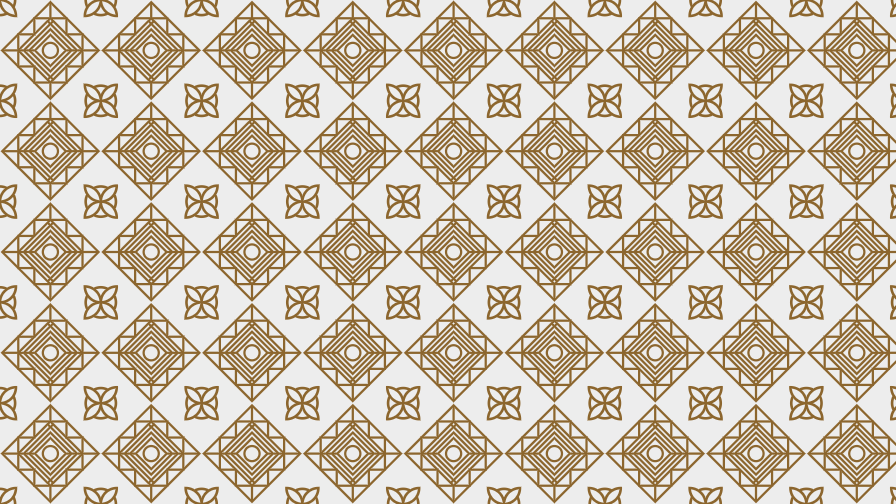
This pattern is drawn by a Shadertoy shader. Its source:

```glsl
// Art deco lattice: nested line diamonds in a grid, with four-petal flowers in the gaps.

const float ROWS = 5.0;             // cells over the canvas height
const vec3 PAPER = vec3(0.93);
const vec3 GOLD = vec3(0.55, 0.40, 0.18);

// Lengths below are in cells
const float LINE_HALF = 0.0112;     // half width of diamond lines
const float FLOWER_HALF = 0.0130;   // half width of flower lines
const float DIAMOND = 0.478;        // half diagonal of the outer diamond
const float STEP = DIAMOND / 3.0;   // stair tread
const int NESTED = 4;               // diamonds inside the stairs
const float NEST_GAP = 0.055;       // half diagonal lost per nested diamond
const float RING = 0.075;           // radius of the central ring
const float PETAL = 0.158;          // petal tip offset along each axis
const float BLOOM = 0.150;          // radius of the arcs joining petals

float diamond(vec2 p, float halfDiagonal) {
    return (abs(p.x) + abs(p.y) - halfDiagonal) * 0.70711;
}

float box(vec2 p, vec2 halfSize) {
    vec2 d = abs(p) - halfSize;
    return max(d.x, d.y);
}

float segment(vec2 p, vec2 a, vec2 b) {
    vec2 ab = b - a;
    return length(p - a - ab * clamp(dot(p - a, ab) / dot(ab, ab), 0.0, 1.0));
}

// Distance to the center lines of the diamond ornament
float medallion(vec2 p) {
    vec2 q = abs(p);
    float nestOuter = 2.0 * STEP;
    float nestInner = nestOuter - float(NESTED - 1) * NEST_GAP;

    // Frame and stepped outline
    float d = abs(diamond(q, DIAMOND));
    float stairs = min(box(q, vec2(1.0, 2.0) * STEP), box(q, vec2(2.0, 1.0) * STEP));
    d = min(d, abs(stairs));

    // Concentric diamonds around the ring
    for (int i = 0; i < NESTED; i++) {
        d = min(d, abs(diamond(q, nestOuter - float(i) * NEST_GAP)));
    }
    d = min(d, abs(length(q) - RING));

    // Small diamonds at top and bottom, then the axis spokes
    float bead = 0.5 * NEST_GAP;
    d = min(d, abs(diamond(q - vec2(0.0, nestOuter - bead), bead)));
    d = min(d, segment(q, vec2(0.0, nestOuter), vec2(0.0, DIAMOND)));
    return min(d, segment(q, vec2(nestInner, 0.0), vec2(DIAMOND, 0.0)));
}

// Distance to the center lines of the flower
float flower(vec2 p) {
    vec2 q = abs(p);
    float leaf = max(length(q - vec2(PETAL, 0.0)), length(q - vec2(0.0, PETAL))) - PETAL;
    float arcs = max(abs(length(q) - BLOOM), -leaf);
    return min(abs(leaf), arcs);
}

void mainImage(out vec4 fragColor, in vec2 fragCoord) {
    float pixel = ROWS / iResolution.y;
    vec2 p = fragCoord * pixel;

    // Diamonds sit in cell centers, flowers on cell corners
    vec2 center = fract(p) - 0.5;
    vec2 corner = fract(p + 0.5) - 0.5;
    float d = min(medallion(center) - LINE_HALF, flower(corner) - FLOWER_HALF);

    float ink = clamp(0.5 - d / pixel, 0.0, 1.0);
    fragColor = vec4(mix(PAPER, GOLD, ink), 1.0);
}
```
